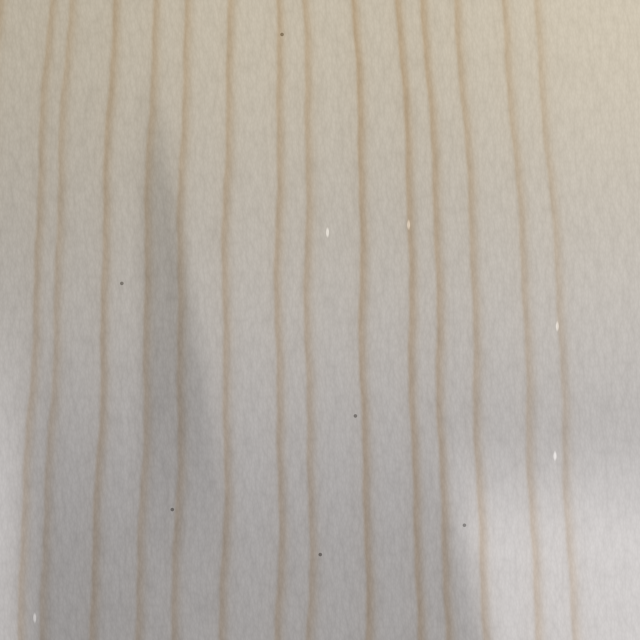
A WebGL 1 fragment shader for this texture:

```glsl
precision highp float;
// Pale softwood board under uneven daylight: thin tan growth rings fan out
// downwards over short fibres. Rings are jittered cells in a warped axis,
// fibres are stretched cellular noise, light is a sum of soft gradients.

uniform vec2 u_resolution;

#define RING_SPACING 0.066
#define RING_JITTER 0.62
#define RING_SHARP_SIDE 0.0040
#define RING_SOFT_SIDE 0.0095
#define RING_STRENGTH 0.80
#define FAN_SPREAD 0.13
#define FIBRE_CONTRAST 0.040
#define SHADOW_DEPTH 0.085
#define GLOW_GAIN 0.135

const vec3 RING_TINT = vec3(0.915, 0.850, 0.770);
const vec3 WARM_LIGHT = vec3(1.025, 0.975, 0.880);
const vec3 COOL_LIGHT = vec3(1.000, 0.982, 0.975);

float hash(vec2 p) {
  vec3 q = fract(vec3(p.xyx) * 0.1031);
  q += dot(q, q.yzx + 33.33);
  return fract((q.x + q.y) * q.z);
}

vec2 hash2(vec2 p) {
  return vec2(hash(p), hash(p + 57.3));
}

// Distance to the nearest scattered point, about 0 to 1.
float cellular(vec2 p) {
  vec2 cell = floor(p), f = fract(p);
  float nearest = 2.0;
  for (int j = -1; j <= 1; j++) {
    for (int i = -1; i <= 1; i++) {
      vec2 o = vec2(float(i), float(j));
      vec2 d = o + hash2(cell + o) - f;
      nearest = min(nearest, dot(d, d));
    }
  }
  return sqrt(nearest);
}

// Straightens the fanned, gently wavy rings into a horizontal axis.
float ringAxis(vec2 p) {
  float depth = 0.5 - p.y;
  float bend = 0.022 * depth * depth * sin(4.0 * p.x - 1.2);
  float wave = 0.0030 * sin(9.0 * p.y + 7.0 * p.x)
             + 0.0014 * sin(23.0 * p.y + 17.0 * p.x)
             + 0.0005 * sin(71.0 * p.y + 40.0 * p.x);
  return 0.42 + (p.x - 0.42) / (1.0 + FAN_SPREAD * depth) + bend + wave;
}

// Latewood lines: crisp on the left, fading out to the right.
float rings(float axis) {
  float cell = floor(axis / RING_SPACING);
  float amount = 0.0;
  for (int i = -1; i <= 1; i++) {
    float id = cell + float(i);
    float h = hash(vec2(id + 20.0, 4.0));
    float centre = (id + 0.5 + (h - 0.5) * RING_JITTER) * RING_SPACING;
    float d = axis - centre;
    float t = d / (d < 0.0 ? RING_SHARP_SIDE : RING_SOFT_SIDE);
    float strength = mix(0.6, 1.0, hash(vec2(id + 20.0, 9.0)));
    strength *= 1.0 - step(0.93, centre);
    float line = exp(-t * t) + 0.14 * exp(-d * d / 0.0004);
    amount = max(amount, strength * line);
  }
  return amount;
}

// Short upright fibres at three scales, centred near zero.
float fibres(vec2 p) {
  p.x += 0.05 * p.y + 0.002 * sin(19.0 * p.y);
  float broad = cellular(p * vec2(75.0, 19.0));
  float mid = cellular(p * vec2(165.0, 58.0) + 11.0);
  float fine = cellular(p * vec2(290.0, 150.0) + 37.0);
  return 0.47 - (0.3 * broad + 0.4 * mid + 0.3 * fine);
}

// Overall brightness: gradients, a slanted shadow and two lit corners.
float daylight(vec2 p) {
  float lum = 0.635 + 0.085 * smoothstep(0.0, 0.6, p.y)
            + 0.03 * smoothstep(0.6, 1.0, p.y)
            - 0.045 * (1.0 - smoothstep(0.0, 0.45, p.x))
            + 0.04 * smoothstep(0.55, 1.0, p.x);
  float slant = 0.24 + 0.15 * (0.87 - p.y);
  float shadow = smoothstep(0.20, 0.25, p.x)
               * (1.0 - smoothstep(slant - 0.015, slant + 0.03, p.x))
               * smoothstep(0.05, 0.45, p.y) * (1.0 - smoothstep(0.65, 0.95, p.y));
  float rightGlow = smoothstep(-0.03, 0.04, p.x - 0.755 + 0.23 * p.y)
                  * (1.0 - smoothstep(0.13, 0.36, p.y));
  float leftGlow = (1.0 - smoothstep(0.0, 0.08, p.x))
                 * (1.0 - smoothstep(0.15, 0.6, p.y));
  return lum - SHADOW_DEPTH * shadow + GLOW_GAIN * max(rightGlow, leftGlow);
}

// Rare dust: positive for pale slivers, negative for dark dots.
float dust(vec2 p) {
  vec2 g = p * 13.0, cell = floor(g);
  float pick = hash(cell + 71.0);
  vec2 d = fract(g) - mix(vec2(0.2), vec2(0.8), hash2(cell + 5.0));
  float dot1 = 1.0 - smoothstep(0.02, 0.05, length(d));
  float sliver = 1.0 - smoothstep(0.015, 0.045, length(d * vec2(1.0, 0.35)));
  return 0.16 * sliver * step(0.96, pick) - 0.22 * dot1 * step(pick, 0.04);
}

void main() {
  vec2 p = gl_FragCoord.xy / u_resolution;
  vec3 light = mix(COOL_LIGHT, WARM_LIGHT, smoothstep(0.2, 1.05, p.y));
  vec3 wood = daylight(p) * light;
  wood *= mix(vec3(1.0), RING_TINT, RING_STRENGTH * rings(ringAxis(p)));
  wood += FIBRE_CONTRAST * 2.0 * fibres(p) + dust(p);
  gl_FragColor = vec4(clamp(wood, 0.0, 1.0), 1.0);
}
```
